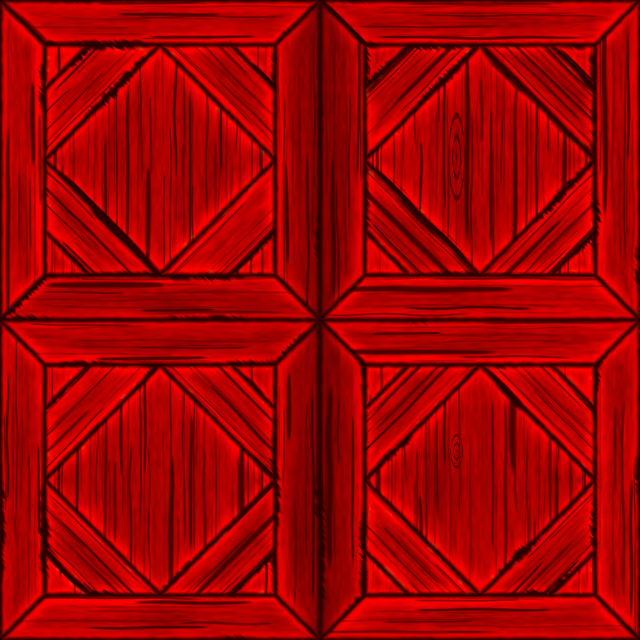
A three.js fragment shader for this pattern:

```glsl
// Red wooden parquet: two by two framed panels with diamonds, braces and streaked grain.
varying vec2 vUv;

const float TILES = 2.0;         // panels across and up
const float FRAME = 0.36;        // half size of the panel inside its frame
const float BRACE = 0.582;       // outer side of the diagonal braces, as |x| + |y|
const float GAP_EDGE = 0.0145;   // where the gaps fade out
const float RIM_WIDTH = 0.022;   // reach of the bright board edges
const float RIM_GLOW = 0.74;
const float WOOD = 0.65;         // brightness of plain wood
const float GAP_TONE = 0.17;
const float STREAK_TONE = 0.22;
const float STREAK_SHARE = 0.72; // part of the columns that hold a crack
const float SOFT = 0.004;        // edge smoothing
const float DIAG = 0.70711;

float hash(vec2 p) {
  vec3 q = fract(vec3(p.xyx) * 0.1031);
  q += dot(q, q.yzx + 33.33);
  return fract((q.x + q.y) * q.z);
}

float noise(vec2 p) {
  vec2 i = floor(p), f = fract(p);
  f = f * f * (3.0 - 2.0 * f);
  return mix(mix(hash(i), hash(i + vec2(1, 0)), f.x),
             mix(hash(i + vec2(0, 1)), hash(i + vec2(1, 1)), f.x), f.y);
}

// Tapered dark cracks, at most one per column; g.x runs along the grain.
float streaks(vec2 g, float columns, float seed, float width) {
  float column = floor(g.y * columns);
  vec2 key = vec2(column, seed);
  float middle = (column + 0.3 + 0.4 * hash(key)) / columns;
  middle += 0.008 * (noise(vec2(g.x * 7.0, column * 3.7 + seed)) - 0.5);
  float reach = mix(0.1, 0.36, hash(key + 7.1));
  float t = (g.x - 0.5 * (hash(key + 3.3) - 0.5)) / reach;
  float taper = max(0.0, 1.0 - t * t);
  float w = width * mix(0.2, 1.0, pow(hash(key + 5.7), 4.0)) * sqrt(taper);
  float line = 1.0 - smoothstep(w * 0.3, w + SOFT, abs(g.y - middle));
  return line * smoothstep(0.0, 0.35, taper) * step(hash(key + 9.9), STREAK_SHARE);
}

// Long oval rings of a knot.
float knot(vec2 p, vec2 size) {
  float r = length(p / size);
  float rings = smoothstep(0.3, 0.95, cos(r * 12.566));
  return rings * (1.0 - smoothstep(1.0, 1.3, r));
}

void main() {
  vec2 tile = mod(floor(vUv * TILES), TILES);
  vec2 p = fract(vUv * TILES) - 0.5;
  vec2 a = abs(p);
  float square = max(a.x, a.y);
  float diamond = a.x + a.y;
  vec2 side = step(0.0, p);
  float quadrant = side.x + 2.0 * side.y;

  // Board under this point: distance to its edge, grain direction, number
  float d = abs(square - FRAME);
  vec2 grain = p.yx;
  float board = 0.0;
  float isFrame = step(FRAME, square);
  float upright = step(a.y, a.x);
  if (isFrame > 0.5) {
    d = min(d, min(0.5 - square, abs(a.x - a.y) * DIAG));
    grain = mix(p, p.yx, upright);
    board = 1.0 + 2.0 * upright + mix(side.y, side.x, upright);
  } else {
    d = min(d, min(abs(diamond - FRAME), abs(diamond - BRACE)) * DIAG);
    if (diamond > BRACE) {
      board = 10.0 + quadrant;
    } else if (diamond > FRAME) {
      grain = vec2(a.x - a.y, diamond) * DIAG;
      board = 5.0 + quadrant;
    }
  }
  float seed = 17.0 * board + 291.0 * tile.x + 523.0 * tile.y + 11.0;

  // Wood tone: board variation, blotches and fine fibres
  float tone = WOOD + 0.06 * (hash(vec2(seed, 4.0)) - 0.5);
  tone += 0.1 * (noise(grain * vec2(5.0, 11.0) + seed) - 0.5);
  tone += 0.15 * (noise(grain * vec2(7.0, 95.0) + seed * 1.7) - 0.5);
  tone += 0.11 * (noise(grain * vec2(40.0, 150.0) + seed) - 0.5);

  // Bright worn edges
  float wear = noise(p * 11.0 + seed);
  tone += RIM_GLOW * exp(-d / RIM_WIDTH) * mix(0.65, 1.2, wear);
  float ember = 0.15 * smoothstep(1.0, 1.15, tone) * smoothstep(0.65, 0.85, noise(p * 50.0 + seed));
  ember *= 1.0 - isFrame;
  tone = min(tone, 0.98);

  // Shade towards the joints, deepest along the upright middle joint
  vec2 fromMiddle = abs(vUv - 0.5);
  float middleBoard = upright * step(fromMiddle.x, 0.25);
  float shade = mix(0.2, 0.6, middleBoard) * exp((square - 0.5) / mix(0.03, 0.06, middleBoard));
  tone *= 1.0 - shade * isFrame;

  // Cracks and knots
  float crack = streaks(grain, 14.0, seed, 0.015);
  crack = max(crack, 0.7 * streaks(grain + 0.013, 29.0, seed + 71.0, 0.005));
  crack = max(crack, 0.35 * streaks(grain + 0.021, 47.0, seed + 137.0, 0.003));
  if (board < 0.5 && tile.x > 0.5) {
    vec2 size = mix(vec2(0.018, 0.05), vec2(0.024, 0.13), tile.y);
    crack = max(crack, 0.8 * knot(p - vec2(-0.073, 0.01 + 0.08 * (1.0 - tile.y)), size));
  }
  tone = mix(tone, STREAK_TONE, 0.85 * crack);

  // Gaps with a few splintered edges
  float patches = smoothstep(0.65, 0.9, noise(p * 6.0 + seed * 0.7));
  float splinter = patches * 0.012 * noise(vec2((p.x + p.y) * 120.0, seed));
  splinter += 0.003 * (noise(p * 45.0 + seed) - 0.5);
  float gap = 1.0 - smoothstep(-0.001, GAP_EDGE, d - splinter);
  tone = mix(tone, GAP_TONE, gap);

  ember *= 1.0 - gap;
  gl_FragColor = vec4(clamp(tone, 0.0, 1.0), ember, ember * 0.15, 1.0);
}
```
